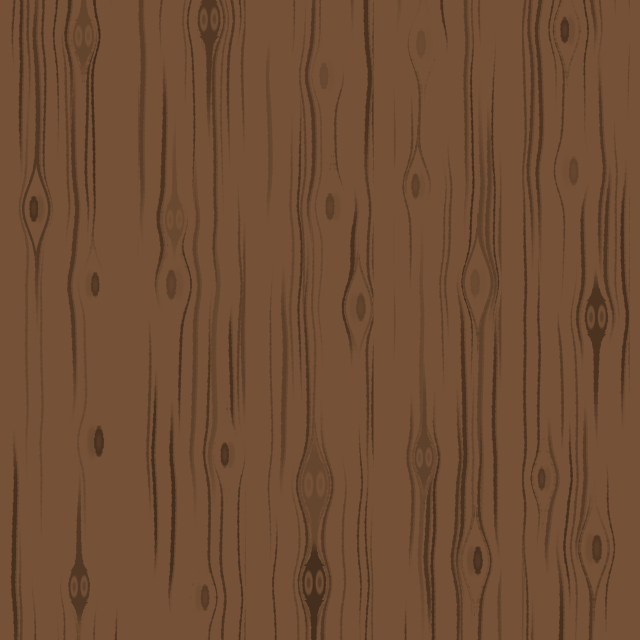
Reproduce this texture procedurally as a WebGL 1 fragment shader.

```glsl
precision highp float;
// Flat brown wooden planks with tapering vertical grain that parts around knots.
uniform vec2 u_resolution;

const vec3 WOOD = vec3(0.46, 0.32, 0.215);
const vec3 INK = vec3(0.26, 0.175, 0.11);
const float PLANKS = 5.0;
const float PLANK_START = 0.0156;   // left edge of the grain inside a plank
const float PLANK_SPAN = 0.168;     // width of the grain inside a plank
const int KNOTS = 5;                // knots per plank
const float LANE = 0.0115;          // spacing of grain lines
const float SEGMENT = 0.5;          // spacing of strokes along a lane
const vec2 BULGE = vec2(0.023, 0.052);
const vec2 BODY = vec2(0.019, 0.036);
const vec2 EYE = vec2(0.0065, 0.019);

float hash(vec2 p) {
  vec3 q = fract(vec3(p.xyx) * 0.1031);
  q += dot(q, q.yzx + 33.33);
  return fract((q.x + q.y) * q.z);
}

// Ragged edge profile from layered sines
float ragged(float y, float phase) {
  return (sin(y * 610.0 + phase) + sin(y * 973.0 + phase * 2.3)
        + sin(y * 277.0 + phase * 1.7)) / 3.0;
}

float ellipse(vec2 p, vec2 radius) {
  return (length(p / radius) - 1.0) * radius.x;
}

float fill(float dist, float soft) {
  return 1.0 - smoothstep(-soft, soft, dist);
}

vec2 knotCenter(float plank, float k) {
  vec2 jitter = vec2(hash(vec2(plank + 3.0, k * 7.0 + 1.0)),
                     hash(vec2(plank + 11.0, k * 5.0 + 2.0)));
  return vec2(PLANK_SPAN * mix(0.14, 0.86, jitter.x),
              (k + mix(0.15, 0.85, jitter.y)) / float(KNOTS));
}

// Ink of one knot: either a single eye or a dark body with two pale holes
float knotInk(vec2 p, float seed, float soft) {
  float tone = mix(0.22, 1.0, hash(vec2(seed, 4.0)));
  float side = hash(vec2(seed, 9.0)) < 0.5 ? -1.0 : 1.0;
  float rough = ragged(p.y, seed) * 0.0008;
  if (hash(vec2(seed, 17.0)) < 0.5) {
    vec2 q = p - vec2(side * 0.004, 0.0);
    float eye = fill(ellipse(q, EYE * 1.15) + rough, soft);
    float core = fill(ellipse(q, EYE * 0.6), 0.002);
    float halo = fill(ellipse(p + vec2(side * 0.006, 0.0), EYE * 1.2), 0.003);
    return max(eye * tone * (1.0 - 0.25 * core), halo * tone * 0.22);
  }
  float body = fill(ellipse(p, BODY) + rough, soft);
  float left = ellipse(p + vec2(0.0088, 0.0), EYE);
  float right = ellipse(p - vec2(0.0088, 0.001), EYE);
  float holes = fill(min(left, right), soft);
  float pupils = fill(min(left, right) + 0.0035, 0.0012);
  float ink = body * (1.0 - holes * (0.85 - 0.45 * pupils));
  // Tails flare out of the body and fade away
  float reach = p.y * side > 0.0 ? 0.23 : 0.09;
  float along = abs(p.y) / reach;
  float beyond = max(abs(p.y) - BODY.y * 0.75, 0.0);
  float halfWidth = 0.0048 * (1.0 - along * along) + 0.012 * exp(-beyond / 0.011);
  float sway = 0.0015 * sin(p.y * 31.0 + seed) * along;
  float tail = fill(abs(p.x - sway) - halfWidth + rough, soft)
             * smoothstep(1.0, 0.45, along) * step(BODY.y * 0.75, abs(p.y));
  return max(ink, tail) * tone;
}

// Ink of the strokes near a point in warped grain space
float grainInk(vec2 g, float stretch, float plank, float soft) {
  float ink = 0.0;
  for (int i = -1; i <= 1; i++) {
    float lane = floor(g.x / LANE) + float(i);
    float seed = lane + plank * 41.0 + 60.0;
    float density = mix(0.38, 0.95, hash(vec2(floor(lane / 4.0) + 20.0, plank + 5.0)));
    float shift = hash(vec2(seed, 2.0)) * SEGMENT;
    for (int j = -1; j <= 1; j++) {
      float cell = floor((g.y + shift) / SEGMENT) + float(j);
      vec2 id = vec2(seed, cell * 13.0 + 40.0);
      float present = step(hash(id), density);
      float size = hash(id + 3.1);
      float tone = mix(0.3, 1.0, hash(id + 7.7));
      float phase = 40.0 * hash(id + 5.3);
      float middle = (cell + mix(0.3, 0.7, hash(id + 1.9))) * SEGMENT - shift;
      float t = abs(g.y - middle) / mix(0.1, 0.4, hash(id + 9.2));
      float center = (lane + mix(0.25, 0.75, hash(id + 2.4))) * LANE
                   + 0.0014 * sin(g.y * 24.0 + phase) + 0.0004 * ragged(g.y, phase);
      float offset = (g.x - center) / stretch;
      float taper = max(1.0 - t * t * t, 0.0);
      float halfWidth = mix(0.0014, 0.0036, size * size) * taper / sqrt(stretch)
                      + 0.0006 * ragged(g.y, phase + 2.0);
      float fade = smoothstep(1.0, 0.5, t) * present;
      float stroke = fill(abs(offset) - halfWidth, soft) * tone;
      float halo = fill(abs(offset - 0.002) - halfWidth, 0.0012) * step(0.6, size) * 0.3;
      ink = max(ink, max(stroke, halo) * fade);
    }
  }
  return ink;
}

void main() {
  vec2 uv = gl_FragCoord.xy / u_resolution;
  float soft = 0.8 / min(u_resolution.x, u_resolution.y);
  float plank = floor(uv.x * PLANKS);
  vec2 p = vec2(uv.x - plank / PLANKS - PLANK_START, uv.y);

  // Part the grain around each knot while collecting the knots themselves
  vec2 grain = p;
  float stretch = 1.0, inside = 0.0, knots = 0.0;
  for (int i = 0; i < KNOTS; i++) {
    float k = float(i);
    vec2 center = knotCenter(plank, k);
    float seed = plank * 9.0 + k + 2.0;
    float scale = mix(0.8, 1.1, hash(vec2(seed, 23.0)));
    vec2 d = grain - center;
    float bulge = BULGE.x * scale * exp(-pow(d.y / (BULGE.y * scale), 2.0));
    float parted = sqrt(max(d.x * d.x - bulge * bulge, 0.0));
    stretch *= clamp(abs(d.x) / max(parted, 0.0001), 1.0, 4.0);
    inside = max(inside, fill(abs(d.x) - bulge + 0.003, soft));
    grain.x = center.x + sign(d.x) * parted;
    knots = max(knots, knotInk((p - center) / scale, seed, soft));
  }

  float ink = grainInk(grain, min(stretch, 4.0), plank, soft) * (1.0 - inside);
  float board = fill(abs(p.x - PLANK_SPAN * 0.5) - PLANK_SPAN * 0.5, soft);
  gl_FragColor = vec4(mix(WOOD, INK, max(ink, knots) * board), 1.0);
}
```
